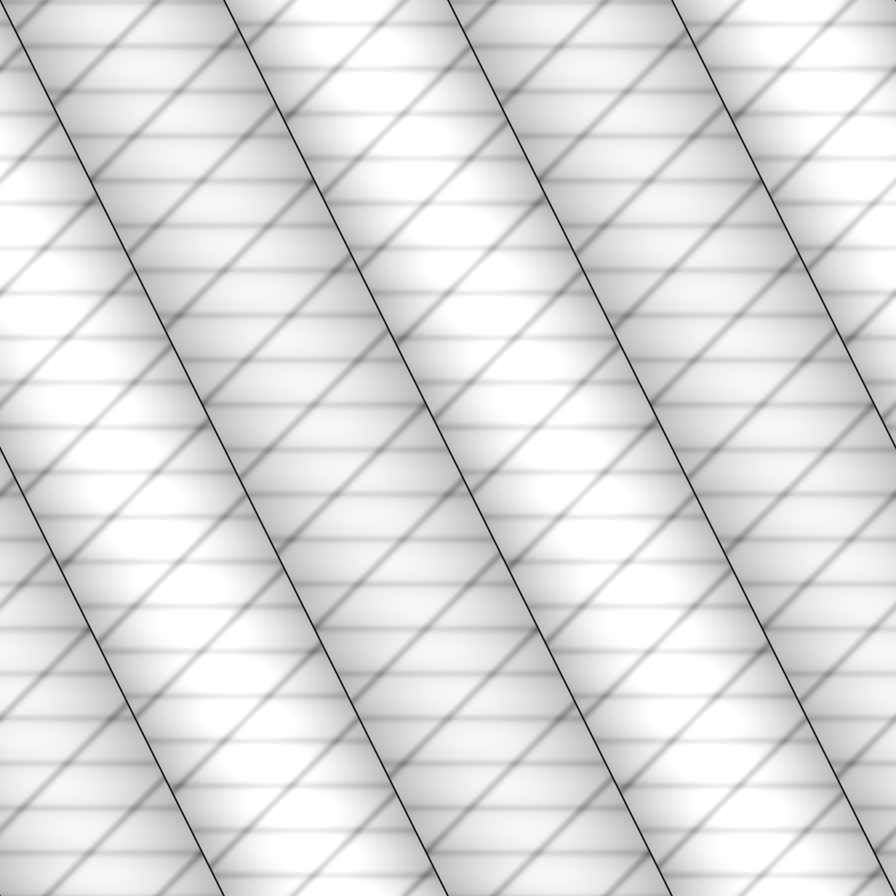
Write a WebGL 2 fragment shader that draws this pattern.

```glsl
#version 300 es
precision highp float;
// Slanted grey and white bands parted by thin dark lines, each shaded like a
// rounded fold. Soft rows and diagonals cross them, and every second band is
// slid down by half a row. All repeat counts are whole, so the square tiles.

uniform vec2 u_resolution;
out vec4 fragColor;

const vec2 BAND_COUNT = vec2(4.0, 2.0);   // bands met across and up
const float ROW_COUNT = 20.0;
const float DIAGONAL_COUNT = 8.0;
const float DIAGONAL_PHASE = 0.4;         // in diagonal spacings
const float ROW_PHASE = 0.002;            // in canvas heights
const float BAND_SLIDE = 0.5;             // in rows

const float SEAM_WIDTH = 0.0019;
const float ROW_SOFTNESS = 0.0042;
const float DIAGONAL_SOFTNESS = 0.0042;
const float ROW_DEPTH = 0.10;
const float DIAGONAL_DEPTH = 0.19;
const float COURSE_DEPTH = 0.025;         // broad shade between rows

const float EDGE_TONE = 0.75;
const float GREY_BAND_TONE = 0.97;
const float WHITE_BAND_TONE = 1.06;
const vec3 SEAM_COLOUR = vec3(0.09);
const float TAU = 6.2831853;

// Distance to the nearest whole number.
float nearestLine(float t) {
    return abs(fract(t + 0.5) - 0.5);
}

// Bell-shaped soft stroke, 1 at its centre.
float softStroke(float dist, float softness) {
    float d = dist / softness;
    return exp(-d * d);
}

void main() {
    vec2 p = gl_FragCoord.xy / u_resolution;
    float pixel = 1.0 / min(u_resolution.x, u_resolution.y);

    // Band position and alternation
    float band = dot(p, BAND_COUNT);
    float isWhite = mod(floor(band), 2.0);
    float fold = sin(0.5 * TAU * fract(band));
    float tone = mix(EDGE_TONE, mix(GREY_BAND_TONE, WHITE_BAND_TONE, isWhite), fold);

    // Rows, measured downwards and slid in alternate bands
    float depth = 1.0 - p.y - ROW_PHASE - isWhite * BAND_SLIDE / ROW_COUNT;
    float row = depth * ROW_COUNT;
    float rowDist = nearestLine(row) / ROW_COUNT;
    tone -= COURSE_DEPTH * (0.5 + 0.5 * cos(TAU * row));
    tone -= ROW_DEPTH * softStroke(rowDist, ROW_SOFTNESS);

    // Diagonals rising to the right
    float diagonal = (p.x + depth) * DIAGONAL_COUNT - DIAGONAL_PHASE;
    float diagonalDist = nearestLine(diagonal) / (DIAGONAL_COUNT * sqrt(2.0));
    tone -= DIAGONAL_DEPTH * softStroke(diagonalDist, DIAGONAL_SOFTNESS);

    // Thin dark seams between bands
    float seamDist = nearestLine(band) / length(BAND_COUNT);
    float seam = clamp((0.5 * SEAM_WIDTH - seamDist) / pixel + 0.5, 0.0, 1.0);
    vec3 colour = mix(vec3(clamp(tone, 0.0, 1.0)), SEAM_COLOUR, seam);

    fragColor = vec4(colour, 1.0);
}
```
